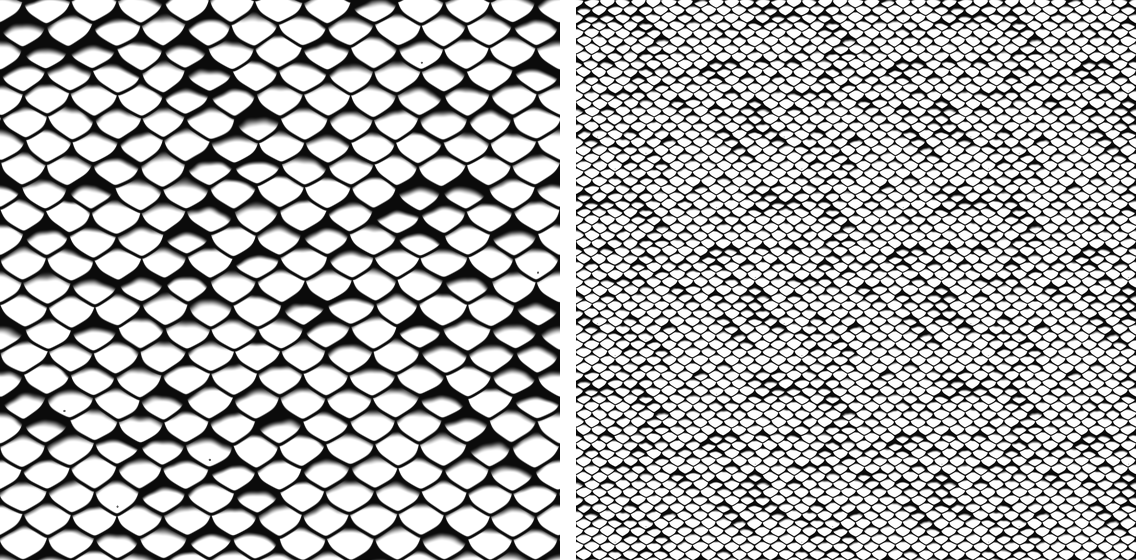
Left: one tile. Right: repeated 3 by 3.
Give the GLSL for this pattern, as a WebGL 2 fragment shader.

```glsl
#version 300 es
precision highp float;
// Staggered mesh of rounded scales: thin dark wires with soft black shadows
// hanging below each joint. Every row is a scalloped curve; a point belongs to
// the scale between two curves. Wrapped noise bends the mesh and its shadows.

uniform vec2 u_resolution;
out vec4 outColor;

const float COLUMNS = 12.0;        // scales across; rows are half a pitch apart
const float ROWS = 24.0;
const vec3 INK = vec3(0.045);
const vec3 PAPER = vec3(1.0);
const float WIRE_CORE = 0.012;     // lengths below are in scale pitches
const float WIRE_EDGE = 0.052;
const float EDGE_SLOPE = 0.62;     // slope of the lower sides
const float TIP_RADIUS = 0.06;
const float CORNER_LIFT = 0.14;    // steep rise where neighbours meet
const float SHADOW_TOP = 0.73;     // height where an average shadow is black
const float SHADOW_DOME = 0.8;
const float SHADOW_DEPTH = 0.22;   // extra reach of the heaviest shadows
const float SHADOW_TILT = 0.16;
const float BEND = 0.11;
const float SPECK_CHANCE = 0.02;

float hash(vec2 p) {
  vec3 q = fract(vec3(p.xyx) * vec3(0.1031, 0.1030, 0.0973));
  q += dot(q, q.yzx + 33.33);
  return fract((q.x + q.y) * q.z);
}

// Value noise in -0.5..0.5 that wraps after `period` lattice cells.
float wrapNoise(vec2 p, float period, float seed) {
  vec2 i = floor(p);
  vec2 f = fract(p);
  f = f * f * (3.0 - 2.0 * f);
  vec2 a = mod(i, period) + seed;
  vec2 b = mod(i + 1.0, period) + seed;
  float low = mix(hash(a), hash(vec2(b.x, a.y)), f.x);
  float high = mix(hash(vec2(a.x, b.y)), hash(b), f.x);
  return mix(low, high, f.y) - 0.5;
}

// Lower outline of a scale at distance u from its axis: height and slope.
vec2 outline(float u) {
  float r = sqrt(u * u + TIP_RADIUS * TIP_RADIUS);
  float corner = pow(2.0 * u, 7.0);
  float height = EDGE_SLOPE * (r - TIP_RADIUS) + CORNER_LIFT * corner * 2.0 * u;
  float slope = EDGE_SLOPE * u / r + 16.0 * CORNER_LIFT * corner;
  return vec2(height, slope);
}

// Signed horizontal offset from the axis (x) and column index (y) in a row.
vec2 columnAt(float x, float row) {
  float shifted = x - 0.5 * (1.0 - mod(row, 2.0));
  float column = floor(shifted + 0.5);
  return vec2(shifted - column, column);
}

float wireLight(float gap, float slope, float pixel) {
  float d = gap / sqrt(1.0 + slope * slope);
  return smoothstep(WIRE_CORE, max(WIRE_EDGE, WIRE_CORE + pixel), d);
}

void main() {
  vec2 uv = gl_FragCoord.xy / u_resolution;
  vec2 p = uv * COLUMNS;
  float pixel = COLUMNS / min(u_resolution.x, u_resolution.y);

  // Uneven mesh
  vec2 bend = vec2(wrapNoise(p, COLUMNS, 17.0), wrapNoise(p, COLUMNS, 71.0));
  p += BEND * bend;

  // Scale that holds this point
  float row = floor(2.0 * p.y);
  vec2 place = columnAt(p.x, row);
  if (p.y < 0.5 * row + outline(abs(place.x)).x) {
    row -= 1.0;
    place = columnAt(p.x, row);
  }
  float x = place.x;
  float u = abs(x);
  float y = p.y - 0.5 * row;
  vec2 id = mod(vec2(place.y, row), vec2(COLUMNS, ROWS));

  // Wires below and above
  vec2 lower = outline(u);
  vec2 upper = outline(0.5 - u);
  float light = wireLight(y - lower.x, lower.y, pixel);
  light *= wireLight(0.5 + upper.x - y, upper.y, pixel);

  // Soft shadow under the upper joint, different in each scale
  float weight = pow(hash(id + 131.0), 3.0);
  float tilt = SHADOW_TILT * (hash(id + 207.0) - 0.5);
  float ripple = 0.07 * wrapNoise(uv * 48.0, 48.0, 301.0);
  float shadowY = SHADOW_TOP - SHADOW_DOME * u * u - SHADOW_DEPTH * weight;
  shadowY += tilt * x * 2.0 + ripple;
  float blur = mix(0.12, 0.21, hash(id + 409.0));
  light *= smoothstep(0.0, blur, shadowY - y);

  // Rare specks of dirt near the lower tip
  vec2 speckAt = vec2(0.3 * (hash(id + 503.0) - 0.5), 0.17);
  float speck = 1.0 - smoothstep(0.01, 0.035, length(vec2(x, y) - speckAt));
  light *= 1.0 - 0.7 * speck * step(hash(id + 601.0), SPECK_CHANCE);

  outColor = vec4(mix(INK, PAPER, light), 1.0);
}
```
